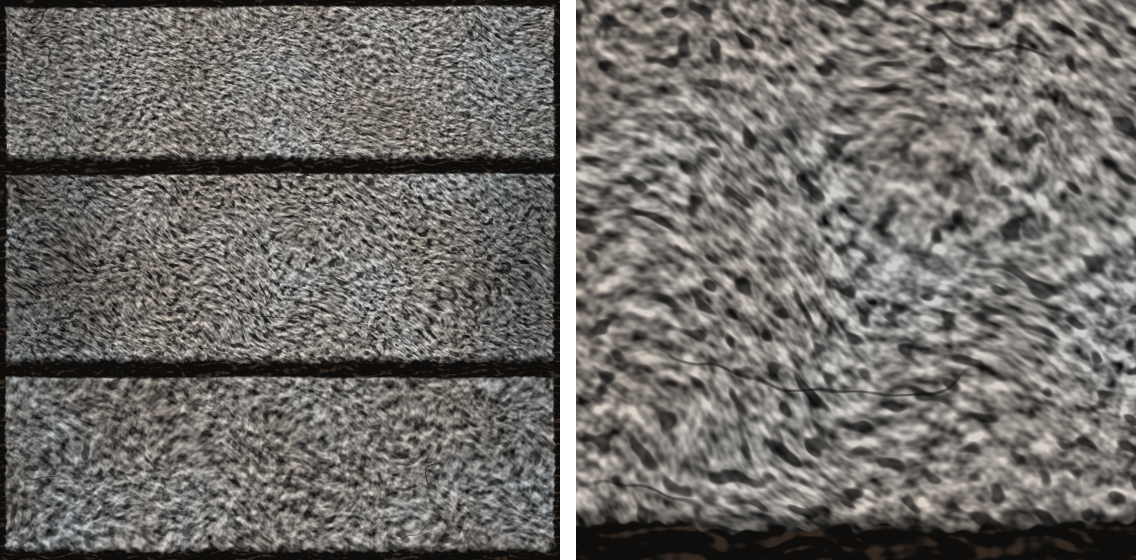
Left: the whole. Right: its middle third, enlarged.
Give the GLSL for this texture, as a Shadertoy shader.

```glsl
// Three long weathered grey stone slabs, stacked with dark ragged joints and pitted faces.
#define GRAIN_FREQ 84.0
#define GRAIN_CONTRAST 0.40
#define RELIEF 0.20
#define PIT_DEPTH 0.62
#define JOINT_HALF 0.0125
#define SIDE_GAP 0.010
#define RAGGED 0.005
#define STONE_WARM vec3(0.525, 0.500, 0.473)
#define STONE_COOL vec3(0.475, 0.485, 0.490)
#define JOINT_DARK vec3(0.055, 0.052, 0.047)
#define JOINT_EARTH vec3(0.250, 0.195, 0.155)

// Heights of the horizontal joints, bottom to top
const float JOINTS[4] = float[4](0.003, 0.340, 0.702, 1.001);

float hash(vec2 p) {
    return fract(sin(dot(p, vec2(127.1, 311.7))) * 43758.5453);
}

float cornerSlope(vec2 cell, vec2 offset) {
    float a = 6.2832 * hash(cell);
    return dot(vec2(cos(a), sin(a)), offset);
}

// Gradient noise, roughly -0.7 to 0.7
float noise(vec2 p) {
    vec2 i = floor(p), f = fract(p);
    vec2 u = f * f * f * (f * (f * 6.0 - 15.0) + 10.0);
    vec2 e = vec2(1.0, 0.0);
    float low = mix(cornerSlope(i, f), cornerSlope(i + e.xy, f - e.xy), u.x);
    float high = mix(cornerSlope(i + e.yx, f - e.yx), cornerSlope(i + e.xx, f - e.xx), u.x);
    return mix(low, high, u.y);
}

float fbm(vec2 p) {
    float sum = 0.0, amp = 1.0;
    for (int i = 0; i < 3; i++) {
        sum += amp * noise(p);
        p = mat2(0.96, 0.28, -0.28, 0.96) * p * 1.85 + 17.3;
        amp *= 0.68;
    }
    return sum;
}

// Slanted, stretched coordinates for chisel-like grain; bent by slow noise
vec2 grainSpace(vec2 p, float slab) {
    vec2 bend = vec2(noise(p * 9.0 + slab * 7.0), noise(p * 9.0 + 31.0));
    p += 0.022 * bend;
    float a = slab == 1.0 ? 0.55 : 0.35;
    vec2 q = mat2(cos(a), sin(a), -sin(a), cos(a)) * p;
    q = vec2(dot(p, vec2(cos(a), -sin(a))), dot(p, vec2(sin(a), cos(a))));
    vec2 stretch = slab == 0.0 ? vec2(0.55, 0.65) : vec2(0.68, 1.15);
    return q * stretch * GRAIN_FREQ * (slab == 2.0 ? 1.12 : 1.0) + slab * 41.0;
}

vec3 stoneColor(vec2 p, float slab, float topDist, float bottomDist, float sideDist) {
    // Grain lit from the upper left
    vec2 g = grainSpace(p, slab);
    float height = fbm(g);
    float relief = height - fbm(g + vec2(-0.22, 0.32));
    float tone = 1.0 + GRAIN_CONTRAST * 1.7 * height + RELIEF * 1.7 * relief;

    // Dark pits, strongest on the middle slab
    float pits = smoothstep(0.16, 0.42, noise(g * 1.12 + 90.0) + 0.25 * noise(p * 14.0));
    tone *= 1.0 - PIT_DEPTH * pits * (slab == 1.0 ? 1.0 : 0.72);

    // Broad stains and darker ends
    float stain = noise(p * 5.0 + slab * 13.0) + 0.6 * noise(p * 13.0 + 5.0);
    float ends = smoothstep(0.24, 0.42, abs(p.x - 0.52));
    tone *= 1.0 + 0.20 * stain - (slab == 1.0 ? 0.25 : 0.08) * ends;
    tone *= slab == 0.0 ? 0.92 : 1.0;

    // Sparse hairline cracks
    float crack = abs(noise(p * vec2(5.0, 11.0) + 60.0) + 0.12 * noise(p * 45.0));
    float crackArea = smoothstep(0.12, 0.3, noise(p * 6.0 + 25.0));
    tone *= 1.0 - 0.45 * crackArea * (1.0 - smoothstep(0.004, 0.022, crack));

    // Worn pale rims, and shade under the lower edge
    float rim = exp(-topDist / 0.006) + 0.5 * exp(-sideDist / 0.012);
    rim += 0.6 * exp(-abs(bottomDist - 0.018) / 0.012);
    tone += 0.22 * rim * (0.7 + 0.9 * noise(p * 35.0));
    tone *= mix(0.45, 1.0, smoothstep(0.0, 0.013, bottomDist));

    float cool = clamp(0.25 + 0.8 * stain + 0.4 * ends, 0.0, 1.0);
    return mix(STONE_WARM, STONE_COOL, cool) * clamp(tone, 0.12, 1.65);
}

vec3 jointColor(vec2 p) {
    // Earth and dry fibres lying along the gap
    float fibre = noise(p * vec2(24.0, 190.0) + 3.0 * noise(p * 18.0));
    float crumbs = noise(p * 130.0);
    float earth = smoothstep(0.08, 0.5, fibre + 0.45 * crumbs);
    return mix(JOINT_DARK, JOINT_EARTH, 0.75 * earth);
}

void mainImage(out vec4 fragColor, in vec2 fragCoord) {
    vec2 p = fragCoord / iResolution.xy;
    float pixel = 1.0 / min(iResolution.x, iResolution.y);

    // Which slab, and the distance to each of its edges
    float wave = 0.004 * noise(vec2(p.x * 6.0, floor(p.y * 3.0) + 0.5));
    int row = 0;
    for (int i = 1; i < 3; i++) if (p.y + wave > JOINTS[i]) row = i;
    float ragged = RAGGED * (noise(p * 95.0) + 0.8 * noise(p * vec2(22.0, 9.0)));
    float bottomDist = p.y + wave - JOINTS[row] - JOINT_HALF + 1.6 * ragged;
    float topDist = JOINTS[row + 1] - p.y - wave - JOINT_HALF + 0.4 * ragged;
    float sideDist = min(p.x, 1.0 - p.x) - SIDE_GAP + ragged;

    float edge = min(min(bottomDist, topDist), sideDist);
    float mask = smoothstep(-pixel, pixel + 0.002, edge);
    vec3 stone = stoneColor(p, float(row), max(topDist, 0.0), max(bottomDist, 0.0), max(sideDist, 0.0));
    fragColor = vec4(clamp(mix(jointColor(p), stone, mask), 0.0, 1.0), 1.0);
}
```
